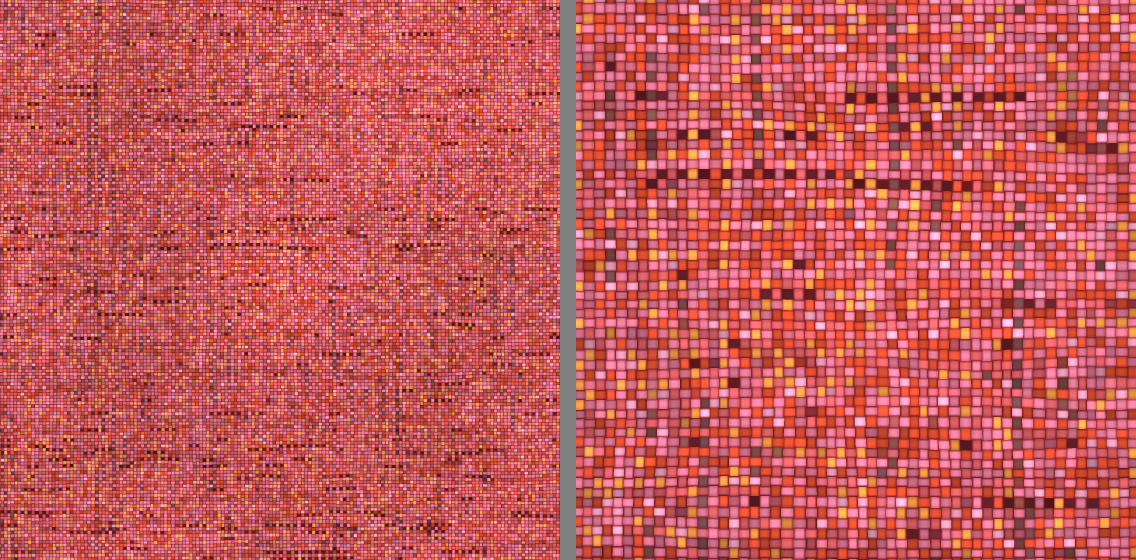
Left, the full canvas; right, a detail of the centre.
Give the GLSL for this texture, as a WebGL 2 fragment shader.

```glsl
#version 300 es
precision highp float;
// Plain-woven melange cloth: pink weft over red and orange warp, with dark slubs.

uniform vec2 u_resolution;
out vec4 fragColor;

const vec2 THREADS = vec2(160.0, 170.0);  // warp and weft threads per canvas
const float WOBBLE = 0.55;                // sideways drift of threads, in threads
const float WEFT_SLUB_LENGTH = 5.0;       // in thread crossings
const float WARP_SLUB_LENGTH = 7.0;
const float CLOUD_SCALE = 4.0;
const float CLOUD_DEPTH = 0.16;
const float GRAIN = 0.34;                 // brightness spread between crossings
const int SAMPLES = 3;                    // per pixel side

const vec3 PINK = vec3(0.91, 0.49, 0.61);
const vec3 LILAC = vec3(0.96, 0.64, 0.77);
const vec3 ROSE = vec3(0.87, 0.38, 0.40);
const vec3 RED = vec3(0.87, 0.31, 0.19);
const vec3 ORANGE = vec3(1.00, 0.63, 0.28);
const vec3 GAP = vec3(0.40, 0.07, 0.09);
const vec3 DARK_WEFT = vec3(0.27, 0.07, 0.10);
const vec3 DARK_WARP = vec3(0.37, 0.27, 0.27);

float hash(vec2 p) {
    return fract(sin(dot(p, vec2(127.1, 311.7))) * 43758.5453);
}

float noise(vec2 p) {
    vec2 i = floor(p);
    vec2 f = fract(p);
    f = f * f * (3.0 - 2.0 * f);
    float low = mix(hash(i), hash(i + vec2(1.0, 0.0)), f.x);
    float high = mix(hash(i + vec2(0.0, 1.0)), hash(i + vec2(1.0, 1.0)), f.x);
    return mix(low, high, f.y);
}

// Smooth variation along one thread, independent of its neighbours.
float threadNoise(float along, float id, float runLength) {
    float t = along / runLength + 40.0 * hash(vec2(id, 7.0));
    float i = floor(t);
    return mix(hash(vec2(i, id)), hash(vec2(i + 1.0, id)), smoothstep(0.0, 1.0, t - i));
}

vec3 weftColor(vec2 cell) {
    float pick = hash(cell + 11.0);
    float tint = threadNoise(cell.x, cell.y + 300.0, 6.0);
    vec3 color = mix(PINK, ROSE, smoothstep(0.55, 0.85, tint));
    color = mix(color, LILAC, step(0.88, pick));
    color = mix(color, RED, step(pick, 0.10));
    // Some rows carry many more dark slubs than others.
    float rowDark = pow(hash(vec2(cell.y, 51.0)), 3.0);
    float slub = threadNoise(cell.x, cell.y + 700.0, WEFT_SLUB_LENGTH);
    float limit = 0.93 - 0.28 * rowDark;
    return mix(color, DARK_WEFT, 0.9 * smoothstep(limit, limit + 0.10, slub));
}

vec3 warpColor(vec2 cell) {
    float pick = hash(cell + 83.0);
    float columnHeat = hash(vec2(cell.x, 19.0));
    float heat = pick + 0.35 * (columnHeat - 0.5);
    vec3 color = mix(PINK, ROSE, step(0.18, heat));
    color = mix(color, RED, step(0.42, heat));
    color = mix(color, ORANGE, step(0.76, heat));
    float columnDark = pow(hash(vec2(cell.x, 67.0)), 4.0);
    float slub = threadNoise(cell.y, cell.x + 900.0, WARP_SLUB_LENGTH);
    float limit = 0.95 - 0.32 * columnDark;
    return mix(color, DARK_WARP, 0.85 * smoothstep(limit, limit + 0.10, slub));
}

vec3 cloth(vec2 uv) {
    // Threads wander slightly from the straight grid.
    vec2 p = uv * THREADS;
    p.x += WOBBLE * (noise(uv * vec2(40.0, 14.0)) - 0.5);
    p.y += WOBBLE * (noise(uv * vec2(14.0, 40.0) + 60.0) - 0.5);
    vec2 cell = floor(p);
    vec2 f = 2.0 * fract(p) - 1.0;

    // Over and under alternate; the upper thread gives colour and relief.
    bool weftOnTop = mod(cell.x + cell.y, 2.0) < 0.5;
    float across = weftOnTop ? f.y : f.x;
    float along = weftOnTop ? f.x : f.y;
    vec3 color = weftOnTop ? weftColor(cell) : warpColor(cell);
    float thread = weftOnTop ? cell.y : cell.x + 500.0;
    float width = 1.05 + 0.25 * hash(vec2(thread, 29.0));
    float relief = 1.0 - smoothstep(0.40 * width, width, abs(across));
    relief *= 1.0 - 0.30 * along * along;
    color = mix(GAP, color, relief);

    // Grain of single crossings, streaks of whole threads and broad clouds.
    float tone = 1.04 + GRAIN * (hash(cell + 137.0) - 0.5);
    tone += 0.16 * (threadNoise(cell.x, cell.y + 1300.0, 24.0) - 0.5);
    tone += 0.10 * (threadNoise(cell.y, cell.x + 1700.0, 24.0) - 0.5);
    tone += CLOUD_DEPTH * (noise(uv * CLOUD_SCALE + 3.0) - 0.5);
    return color * tone;
}

void main() {
    vec3 sum = vec3(0.0);
    for (int y = 0; y < SAMPLES; y++) {
        for (int x = 0; x < SAMPLES; x++) {
            vec2 offset = (vec2(x, y) + 0.5) / float(SAMPLES) - 0.5;
            sum += cloth((gl_FragCoord.xy + offset) / u_resolution);
        }
    }
    fragColor = vec4(clamp(sum / float(SAMPLES * SAMPLES), 0.0, 1.0), 1.0);
}
```
